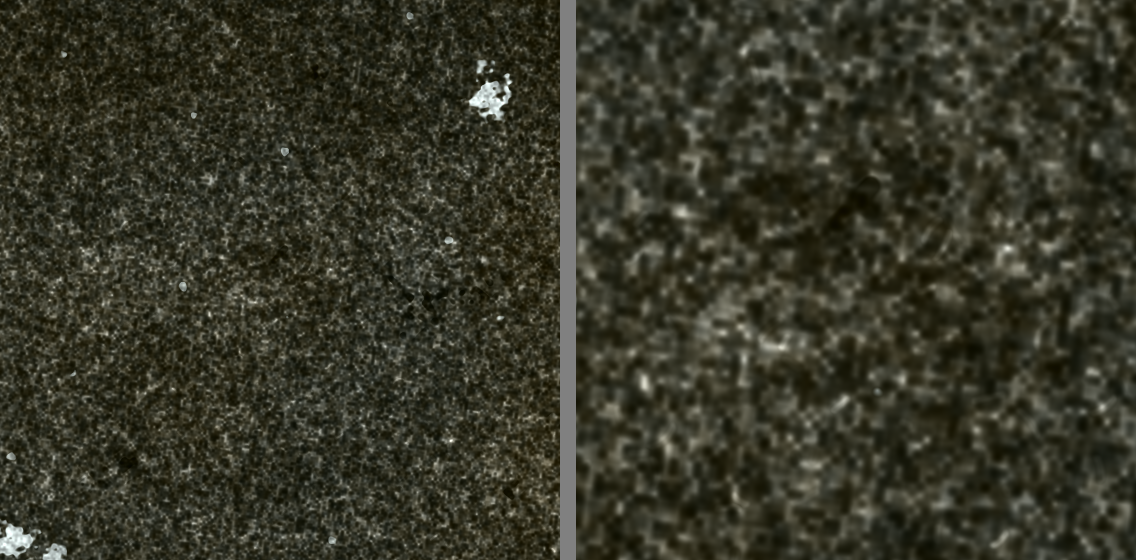
Left, the full canvas; right, a detail of the centre.
Give the GLSL for this texture, as a Shadertoy shader.

```glsl
// Dark olive-grey stone: fine mottled grain, pale fibres and a few chalky white patches.
#define GRAIN_FREQ 210.0
#define GRAIN_CONTRAST 0.40
#define MEDIAN_TONE 0.186
#define FIBRE_FREQ 40.0
#define FIBRE_GAIN 0.50
#define SPECK_FREQ 13.0
#define SPECK_CHANCE 0.06
#define TINT_AMOUNT 0.028
#define BLUE_DROP 0.056
#define CHALK vec3(0.80, 0.85, 0.84)

// Integer hash of a lattice cell, 0 to 1
float hash(vec2 cell, float seed) {
    uvec3 v = uvec3(ivec3(vec3(cell, seed)) + 4096);
    v = v * 1664525u + 1013904223u;
    v.x += v.y * v.z; v.y += v.z * v.x; v.z += v.x * v.y;
    v ^= v >> 16u;
    v.x += v.y * v.z; v.y += v.z * v.x; v.z += v.x * v.y;
    return float(v.z >> 8u) / 16777216.0;
}

// Smooth value noise, -0.5 to 0.5, turned off the pixel axes
float noise(vec2 p, float seed) {
    float angle = 0.6 + seed * 1.1;
    p = mat2(cos(angle), sin(angle), -sin(angle), cos(angle)) * p;
    vec2 i = floor(p), f = fract(p);
    f = f * f * (3.0 - 2.0 * f);
    float low = mix(hash(i, seed), hash(i + vec2(1, 0), seed), f.x);
    float high = mix(hash(i + vec2(0, 1), seed), hash(i + vec2(1, 1), seed), f.x);
    return mix(low, high, f.y) - 0.5;
}

// Layered grain with roughly unit deviation
float grain(vec2 uv) {
    return 3.1 * noise(uv * GRAIN_FREQ, 1.0)
         + 2.8 * noise(uv * GRAIN_FREQ * 0.62, 2.0)
         + 1.7 * noise(uv * GRAIN_FREQ * 0.33, 3.0)
         + 0.9 * noise(uv * GRAIN_FREQ * 0.14, 4.0)
         + 0.6 * noise(uv * 8.0, 5.0);
}

// Short bent strokes, one per cell, with random direction and strength
float fibres(vec2 uv) {
    vec2 p = uv * FIBRE_FREQ, base = floor(p);
    float cover = 0.0;
    for (int y = -1; y <= 1; y++)
    for (int x = -1; x <= 1; x++) {
        vec2 cell = base + vec2(x, y);
        vec2 q = p - cell - vec2(hash(cell, 11.0), hash(cell, 12.0));
        float angle = 6.2832 * hash(cell, 13.0);
        q = mat2(cos(angle), -sin(angle), sin(angle), cos(angle)) * q;
        q.y += 1.6 * (hash(cell, 14.0) - 0.5) * q.x * q.x;
        float halfLength = mix(0.05, 0.36, hash(cell, 15.0));
        float d = length(vec2(max(abs(q.x) - halfLength, 0.0), q.y));
        float strength = pow(hash(cell, 16.0), 2.5);
        cover = max(cover, strength * (1.0 - smoothstep(0.02, 0.13, d)));
    }
    return cover;
}

// Ragged blob: d is the distance in radii, rough the edge noise
float blob(float d, float rough) {
    return 1.0 - smoothstep(0.65, 1.15, d + rough);
}

// Chalky patches plus rare small specks
float chalk(vec2 uv) {
    float rough = 1.1 * noise(uv * 55.0, 21.0) + 1.0 * noise(uv * 130.0, 22.0);
    // Centre and radii of each patch
    vec4 patches[3] = vec4[3](vec4(0.873, 0.832, 0.030, 0.040),
                              vec4(0.010, 0.035, 0.050, 0.027),
                              vec4(0.095, 0.004, 0.022, 0.018));
    float cover = 0.0;
    for (int i = 0; i < 3; i++)
        cover = max(cover, blob(length((uv - patches[i].xy) / patches[i].zw), rough));

    vec2 p = uv * SPECK_FREQ, cell = floor(p);
    vec2 centre = 0.25 + 0.5 * vec2(hash(cell, 23.0), hash(cell, 24.0));
    float speck = blob(length(fract(p) - centre) / 0.09, rough);
    return max(cover, 0.65 * speck * step(hash(cell, 25.0), SPECK_CHANCE));
}

void mainImage(out vec4 fragColor, in vec2 fragCoord) {
    vec2 uv = fragCoord / iResolution.xy;
    float g = grain(uv);

    // Broad light: dimmer toward the top, a little brighter at the foot
    float light = mix(1.07, 0.80, smoothstep(0.55, 1.0, uv.y + 0.2 * noise(uv * 4.0, 31.0)));
    float tone = MEDIAN_TONE * light * exp(GRAIN_CONTRAST * g);
    tone *= 1.0 + FIBRE_GAIN * fibres(uv);

    // Clusters of small dark pits
    float pits = smoothstep(0.26, 0.42, noise(uv * 11.0, 32.0))
               * smoothstep(0.02, 0.25, noise(uv * 85.0, 33.0));
    tone *= 1.0 - 0.7 * pits;

    // Olive base with warm and cool drift, browner to the right
    float warmth = noise(uv * 100.0, 34.0) + 0.8 * noise(uv * 5.0, 35.0)
                 + 0.5 * smoothstep(0.75, 1.0, uv.x);
    vec3 colour = vec3(tone, tone, tone - BLUE_DROP)
                + TINT_AMOUNT * warmth * vec3(0.7, 0.0, -1.0);

    // Chalk, broken up by the grain
    colour = mix(colour, CHALK * (1.0 + 0.13 * g), chalk(uv));
    fragColor = vec4(clamp(colour, 0.0, 1.0), 1.0);
}
```
